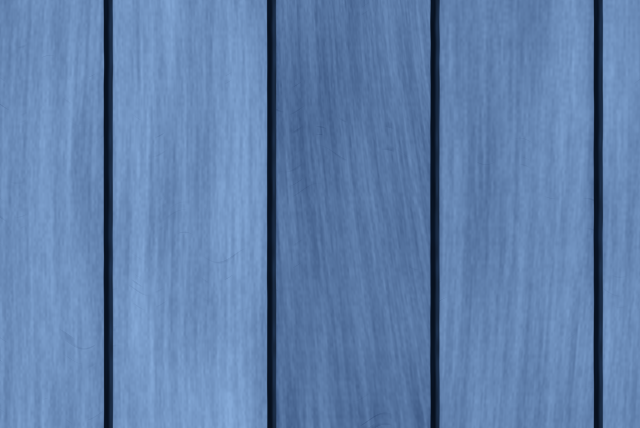
A Shadertoy shader for this texture:

```glsl
// Vertical blue-stained wooden boards with fine grain, separated by dark gaps.

const float PITCH = 0.2552;      // board spacing, in canvas widths
const float FIRST_GAP = 0.1693;  // centre of the leftmost gap
const float GAP_HALF = 0.0070;   // half width of a gap

const vec3 STAIN_DARK  = vec3(0.25, 0.36, 0.53);
const vec3 STAIN_LIGHT = vec3(0.50, 0.64, 0.82);
const vec3 GAP_BLACK   = vec3(0.03, 0.07, 0.13);
const vec3 GAP_NAVY    = vec3(0.10, 0.17, 0.27);

// Per-board stain brightness and grain lean, from left to right
const float TONE[5] = float[5](0.68, 0.76, 0.36, 0.56, 0.64);
const float LEAN[5] = float[5](-0.02, 0.015, 0.17, -0.06, -0.07);

float hash(vec2 p) {
    return fract(sin(dot(p, vec2(127.1, 311.7))) * 43758.5453);
}

float noise(vec2 p) {
    vec2 i = floor(p), f = fract(p);
    f = f * f * (3.0 - 2.0 * f);
    return mix(mix(hash(i), hash(i + vec2(1, 0)), f.x),
               mix(hash(i + vec2(0, 1)), hash(i + vec2(1, 1)), f.x), f.y);
}

// Noise centred on zero, stretched by a separate frequency per axis
float streak(vec2 p, vec2 freq, float seed) {
    return noise(p * freq + seed) - 0.5;
}

// Bends straight fibres; the lean grows towards the right edge of the board
vec2 bendGrain(vec2 p, float across, float lean) {
    float wave = 0.004 * sin(p.y * 7.0 + lean * 60.0);
    return vec2(p.x + lean * p.y * (0.25 + 0.75 * across) + wave, p.y);
}

// Layered grain, from broad stain patches down to single fibres
float woodGrain(vec2 p, float seed) {
    float g = 0.24 * streak(p, vec2(22.0, 2.5), seed);
    g += 0.20 * streak(p, vec2(75.0, 3.0), seed + 5.0);
    g += 0.24 * streak(p, vec2(190.0, 7.0), seed + 11.0);
    g += 0.16 * streak(p, vec2(330.0, 45.0), seed + 23.0);
    g += 0.13 * streak(p, vec2(300.0, 170.0), seed + 31.0);
    return g;
}

// Sparse short cross scratches
float scratches(vec2 p, float seed) {
    float n = noise(vec2(p.x * 28.0, p.y * 170.0 + 2.0 * sin(p.x * 60.0)) + seed);
    return smoothstep(0.86, 1.0, n) * smoothstep(0.55, 0.8, noise(p * 9.0 + seed));
}

// Soft pale streak where the stain is worn
float wornStreak(float across, float y, float seed) {
    float centre = 0.74 + 0.10 * streak(vec2(y), vec2(5.0), seed);
    float band = exp(-pow((across - centre) / 0.10, 2.0));
    return band * noise(vec2(seed, y * 5.0));
}

vec3 boardColor(vec2 p, float across, float id) {
    int k = clamp(int(id) + 1, 0, 4);
    float seed = 17.0 * (id + 2.0);
    vec2 q = bendGrain(p, across, LEAN[k]);
    float t = TONE[k] + woodGrain(q, seed);
    t += 0.16 * streak(p, vec2(9.0, 6.0), seed + 41.0);
    t += 0.22 * TONE[k] * wornStreak(across, p.y, seed);
    t -= 0.16 * scratches(p, seed);
    // Slightly shaded long edges
    float edge = min(across, 1.0 - across) * PITCH - GAP_HALF;
    t -= 0.14 * exp(-max(edge, 0.0) / 0.004);
    return mix(STAIN_DARK, STAIN_LIGHT, clamp(t, -0.2, 1.1));
}

// Black shadow on the left, faintly lit board side on the right
vec3 gapColor(float offset, float y) {
    float side = smoothstep(-0.0015, 0.0035, offset);
    float wear = 0.85 + 0.3 * noise(vec2(offset * 300.0, y * 40.0));
    return mix(GAP_BLACK, GAP_NAVY, side) * wear;
}

void mainImage(out vec4 fragColor, in vec2 fragCoord) {
    vec2 p = fragCoord / iResolution.x;

    // Board index, position across the board, signed offset from nearest gap
    float rough = 0.0008 * streak(p, vec2(4.0, 30.0), 3.0);
    float s = (p.x + rough - FIRST_GAP) / PITCH;
    float id = floor(s);
    float across = fract(s);
    float offset = (fract(s + 0.5) - 0.5) * PITCH;

    float soft = max(0.0010, 0.8 / iResolution.x);
    float wood = smoothstep(-soft, soft, abs(offset) - GAP_HALF);
    vec3 color = mix(gapColor(offset, p.y), boardColor(p, across, id), wood);
    fragColor = vec4(color, 1.0);
}
```
